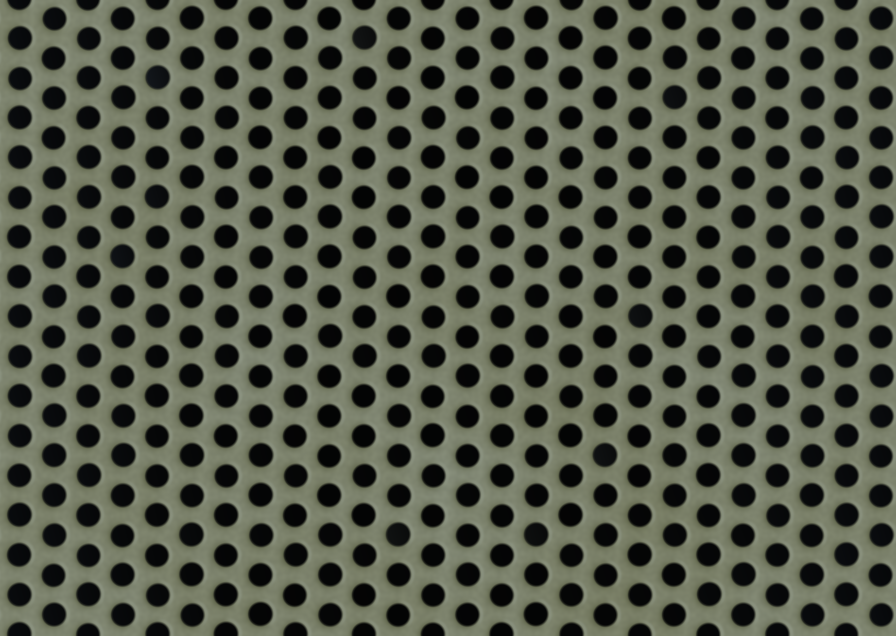
Give the GLSL for this texture, as a Shadertoy shader.

```glsl
// Perforated metal sheet: round dark holes in staggered columns, each with a
// soft shadow on its left and a thin lit rim on its right. Periodic gradient
// noise mottles the metal; hashes vary the holes. Everything wraps at the edges.

#define GRID vec2(26.0, 16.0)       // columns and rows of holes, columns even
#define PHASE vec2(0.075, 0.04)     // shift of the lattice, in cells
#define RADIUS 0.335                // hole radius, in column pitches
#define SOFTNESS 0.05               // blur of the hole edge
#define JITTER 0.018                // scatter of the hole centres
#define LIGHT_DIR vec2(0.96, 0.28)  // side of the lit rim
#define SHADOW 0.85                 // strength of the shadow
#define RIM 0.50                    // strength of the lit rim
#define MOTTLE 0.45                 // strength of the stains
#define DUST 0.045                  // brightness of dusty holes

const float TAU = 6.2831853;
const vec3 METAL = vec3(0.475, 0.495, 0.395);
const vec3 PALE = vec3(0.535, 0.565, 0.505);
const vec3 OLIVE = vec3(0.30, 0.32, 0.20);
const vec3 SHADE = vec3(0.16, 0.17, 0.12);
const vec3 VOID_COLOR = vec3(0.012, 0.014, 0.015);

vec2 hash2(vec2 p) {
    vec3 q = fract(p.xyx * vec3(0.1031, 0.1030, 0.0973));
    q += dot(q, q.yzx + 33.33);
    return fract((q.xx + q.yz) * q.zy);
}

// Dot product of a lattice gradient with the offset from its corner
float corner(vec2 cell, vec2 offset, vec2 period) {
    float angle = TAU * hash2(mod(cell, period) + 7.0).x;
    return dot(vec2(cos(angle), sin(angle)), offset);
}

// Gradient noise repeating after a whole number of cells
float noise(vec2 uv, vec2 period) {
    vec2 p = uv * period, i = floor(p), f = p - i;
    vec2 w = f * f * f * (f * (f * 6.0 - 15.0) + 10.0);
    vec2 x = vec2(1.0, 0.0), y = vec2(0.0, 1.0);
    float low = mix(corner(i, f, period), corner(i + x, f - x, period), w.x);
    float high = mix(corner(i + y, f - y, period),
                     corner(i + 1.0, f - 1.0, period), w.x);
    return mix(low, high, w.y);
}

void mainImage(out vec4 fragColor, in vec2 fragCoord) {
    vec2 uv = fragCoord / iResolution.xy;
    vec2 g = uv * GRID - PHASE;
    vec2 pitch = vec2(1.0, GRID.x / GRID.y * iResolution.y / iResolution.x);
    float blur = max(SOFTNESS, GRID.x / iResolution.x);

    // Gather holes, shadows and rims from the neighbouring lattice sites
    float hole = 0.0, halo = 0.0, rim = 0.0, dust = 0.0;
    vec2 inside = vec2(0.0);
    for (int i = -1; i <= 1; i++)
    for (int j = -1; j <= 1; j++) {
        float column = floor(g.x) + float(i);
        float stagger = 0.5 * mod(column, 2.0);
        float row = floor(g.y - stagger + 0.5) + float(j);
        vec2 rnd = hash2(mod(vec2(column, row), GRID) + 3.0);
        vec2 center = vec2(column + 0.5, row + stagger);
        vec2 d = (g - center) * pitch - JITTER * (2.0 * rnd - 1.0);
        float len = length(d);
        float gap = len - RADIUS * (1.0 + 0.04 * (rnd.y - 0.5));
        float side = dot(d, LIGHT_DIR) / max(len, 0.001);
        float mask = 1.0 - smoothstep(-blur, blur, gap);
        float outer = max(gap, 0.0);

        halo = max(halo, exp(-outer / 0.10) * (0.52 - 0.48 * side));
        float ring = (gap - 0.075) / 0.055;
        rim = max(rim, exp(-ring * ring) * smoothstep(0.1, 0.9, side));
        if (mask > hole) {
            hole = mask;
            dust = 0.25 * rnd.x + 1.3 * smoothstep(0.97, 1.0, rnd.y);
            inside = d / RADIUS;
        }
    }

    // Metal with broad stains and fine grain
    float stain = noise(uv, vec2(5.0, 4.0)) + 0.5 * noise(uv, vec2(17.0, 13.0));
    float grain = noise(uv, vec2(150.0, 107.0));
    vec3 metal = mix(METAL, PALE, clamp(0.38 + MOTTLE * stain, 0.0, 1.0));
    metal *= 1.0 + 0.05 * grain;
    vec3 shadowTone = mix(OLIVE, SHADE, smoothstep(0.45, 1.0, halo));
    metal = mix(metal, shadowTone, clamp(SHADOW * halo, 0.0, 1.0));
    metal = mix(metal, PALE * 1.08, RIM * rim);

    // Dusty hole floors, greyer towards the sides of the sheet
    float border = 0.5 + 0.5 * cos(TAU * uv.x);
    float haze = dust + 0.6 * border * border;
    vec3 dustTint = mix(vec3(0.9, 1.0, 0.95), vec3(0.7, 0.9, 1.2), border);
    vec3 depth = VOID_COLOR + DUST * haze * dustTint
               * (0.75 - 0.25 * dot(inside, LIGHT_DIR));

    fragColor = vec4(mix(metal, depth, hole), 1.0);
}
```
